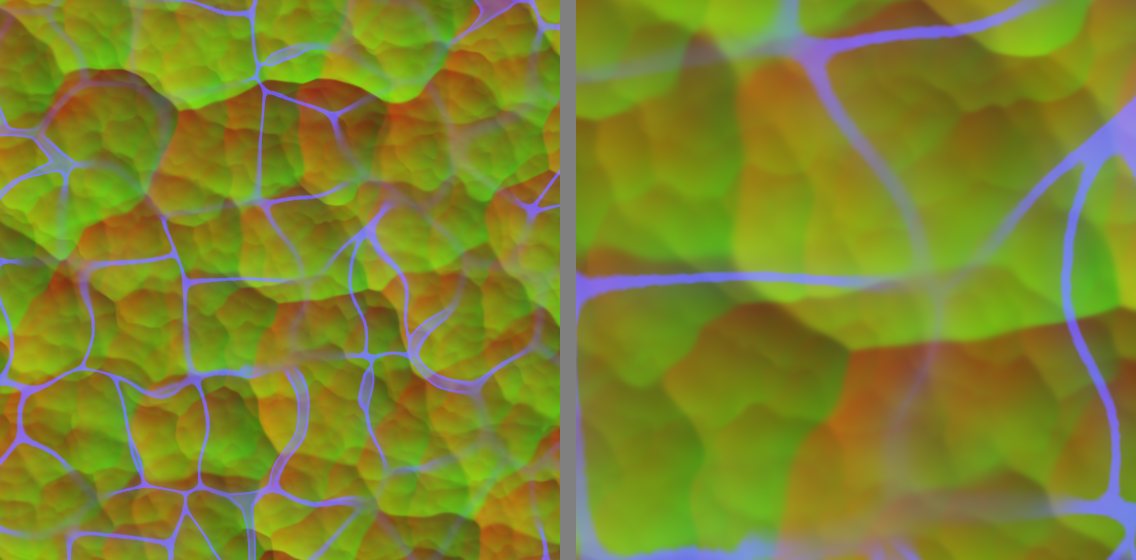
Left, the full canvas; right, a detail of the centre.
Write a WebGL 2 fragment shader that draws this texture.

```glsl
#version 300 es
precision highp float;
// Faceted domes tinted by surface slope, crossed by a net of glowing violet veins.
// Slopes are offsets to cell centres summed over octaves; the veins are warped
// cell borders whose width, softness and strength drift with smooth noise.

#define DOME_SCALE 5.6
#define VEIN_SCALE 6.2
#define FACET_FALLOFF 0.56
#define CREASE_SHARPNESS 260.0
#define SLOPE_GAIN vec2(0.20, 0.29)
#define VEIN_WIDTH 0.017
#define RIBBON_WIDTH 0.085
#define BASE_COLOR vec3(0.50, 0.515, 0.075)
#define VEIN_COLOR vec3(0.50, 0.47, 0.97)

uniform vec2 u_resolution;
out vec4 fragColor;

vec2 hash2(vec2 p) {
    vec3 q = fract(vec3(p.xyx) * vec3(0.1031, 0.1030, 0.0973));
    q += dot(q, q.yzx + 33.33);
    return fract((q.xx + q.yz) * q.zy);
}

float noise(vec2 p) {
    vec2 i = floor(p), f = fract(p);
    f = f * f * f * (f * (f * 6.0 - 15.0) + 10.0);
    float low = mix(hash2(i).x, hash2(i + vec2(1, 0)).x, f.x);
    float high = mix(hash2(i + vec2(0, 1)).x, hash2(i + vec2(1, 1)).x, f.x);
    return mix(low, high, f.y);
}

vec2 warp(vec2 p) {
    return vec2(noise(p), noise(p + 41.7)) - 0.5;
}

// Offset from the nearest cell centre, blended softly across the creases.
vec2 cellOffset(vec2 p, float sharpness) {
    vec2 cell = floor(p), sum = vec2(0.0);
    float total = 0.0;
    for (int y = -1; y <= 1; y++)
    for (int x = -1; x <= 1; x++) {
        vec2 id = cell + vec2(x, y);
        vec2 offset = p - id - hash2(id);
        float weight = exp(-sharpness * dot(offset, offset));
        sum += weight * offset;
        total += weight;
    }
    return sum / max(total, 1e-30);
}

// Distance to the cell border, rounded and thickened at the junctions.
float borderDistance(vec2 p) {
    vec2 cell = floor(p), nearest = vec2(0.0), nearestId = cell;
    float best = 1e3;
    for (int y = -1; y <= 1; y++)
    for (int x = -1; x <= 1; x++) {
        vec2 id = cell + vec2(x, y);
        vec2 toSite = id + 0.1 + 0.8 * hash2(id) - p;
        float d = dot(toSite, toSite);
        if (d < best) { best = d; nearest = toSite; nearestId = id; }
    }
    float sum = 0.0;
    for (int y = -2; y <= 2; y++)
    for (int x = -2; x <= 2; x++) {
        if (x == 0 && y == 0) continue;
        vec2 id = nearestId + vec2(x, y);
        vec2 toSite = id + 0.1 + 0.8 * hash2(id) - p;
        float d = dot(0.5 * (nearest + toSite), normalize(toSite - nearest));
        sum += exp(-30.0 * d);
    }
    return max(-log(sum) / 30.0, 0.0);
}

// Summed tilt of large domes and ever finer facets.
vec2 surfaceSlope(vec2 uv) {
    vec2 slope = vec2(0.0);
    float scale = DOME_SCALE, gain = 1.0;
    mat2 turn = mat2(1.0);
    for (int i = 0; i < 4; i++) {
        vec2 p = turn * uv * scale + 17.3 * float(i + 1);
        p += 0.28 * warp(p * 1.7) + 0.10 * warp(p * 4.1);
        slope += gain * (cellOffset(p, CREASE_SHARPNESS / scale) * turn);
        turn *= mat2(0.8, 0.6, -0.6, 0.8);
        scale *= 1.95;
        gain *= FACET_FALLOFF;
    }
    return slope;
}

// Opacity of the vein net: crisp lines, hollow ribbons and faded glows.
float veinOpacity(vec2 uv) {
    vec2 p = uv * VEIN_SCALE + 63.0;
    p += 0.42 * warp(p * 1.3);
    float d = borderDistance(p) + 0.007 * (noise(p * 40.0) - 0.5);
    float presence = smoothstep(0.22, 0.52, noise(p * 1.1 + 9.0));
    float ribbon = smoothstep(0.66, 0.92, noise(p * 1.9 + 27.0));
    float width = mix(VEIN_WIDTH, RIBBON_WIDTH, ribbon * presence);
    float softness = mix(0.09, 0.016, presence);
    float line = 1.0 - smoothstep(width - 0.008, width + softness, d);
    float hollow = smoothstep(0.018, 0.045, width - d);
    float strength = mix(0.22, 0.92, presence) * mix(1.0, 0.58, hollow);
    float glow = 0.34 * exp(-d / 0.065) * noise(p * 1.4 + 5.0);
    return max(line * strength, glow);
}

void main() {
    vec2 uv = gl_FragCoord.xy / min(u_resolution.x, u_resolution.y);
    vec2 tilt = -SLOPE_GAIN * surfaceSlope(uv);
    float mottle = noise(uv * 26.0) + 0.5 * noise(uv * 57.0) - 0.75;
    tilt += vec2(-0.025, 0.035) * mottle;
    vec3 surface = BASE_COLOR + vec3(tilt, 0.03 * mottle);
    vec3 vein = VEIN_COLOR + vec3(0.45 * tilt, 0.0);
    fragColor = vec4(clamp(mix(surface, vein, veinOpacity(uv)), 0.0, 1.0), 1.0);
}
```
